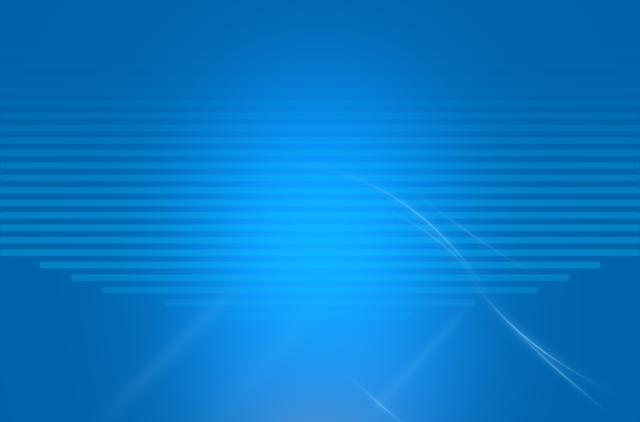
Write a Shadertoy shader that draws this background.

```glsl
// Blue backdrop: a tall central glow, a stack of horizontal bars that narrows
// below the middle, and thin curved light strands with soft diagonal beams.
// Glows are exponential falloffs, bars a repeated rounded box, strands Beziers.

const float ASPECT = 1.515;           // design width in canvas heights
const float CENTER_X = 0.5 * ASPECT;

const vec3 BASE_BLUE   = vec3(0.000, 0.390, 0.665);
const vec3 GLOW_BLUE   = vec3(0.030, 0.580, 1.000);
const vec3 CORE_CYAN   = vec3(0.060, 0.690, 1.000);
const vec3 LOWER_BLUE  = vec3(0.160, 0.590, 0.960);
const vec3 FLOOR_GREY  = vec3(0.300, 0.570, 0.810);
const vec3 BAR_CYAN    = vec3(0.060, 0.780, 1.000);
const vec3 STRAND_TINT = vec3(0.550, 0.830, 1.000);

const float BAR_PERIOD = 0.02955;
const float BAR_HALF_HEIGHT = 0.0078;
const float BAR_ROUNDING = 0.006;
const float LAST_WIDE_BAR_Y = 0.4012;
const float BAR_STRENGTH = 0.30;
const float TAPER_START = 0.738;      // half width before the taper begins
const float TAPER_STEP = 0.0741;
const int STRAND_SEGMENTS = 20;

// Soft elliptical falloff; a higher power gives a flatter middle.
float glow(vec2 p, vec2 center, vec2 radius, float power) {
    return exp(-pow(length((p - center) / radius), power));
}

// Coverage of the bar nearest to p, including its fade by row.
float bars(vec2 p, float pixel) {
    float row = min(floor((LAST_WIDE_BAR_Y - p.y) / BAR_PERIOD + 0.5), 5.0);
    float halfWidth = row < 0.5 ? CENTER_X
                    : TAPER_START - TAPER_STEP * (row + max(row - 3.0, 0.0));
    vec2 local = abs(vec2(p.x - CENTER_X, p.y - LAST_WIDE_BAR_Y + row * BAR_PERIOD));
    vec2 q = local - vec2(halfWidth, BAR_HALF_HEIGHT) + BAR_ROUNDING;
    float d = length(max(q, 0.0)) + min(max(q.x, q.y), 0.0) - BAR_ROUNDING;
    float upperFade = 1.0 - smoothstep(0.43, 0.90, p.y);
    float lowerFade = 1.0 - 0.17 * max(row - 1.0, 0.0);
    return smoothstep(pixel, -pixel, d) * upperFade * lowerFade;
}

vec2 bezier(vec2 a, vec2 b, vec2 c, float t) {
    return mix(mix(a, b, t), mix(b, c, t), t);
}

// Distance to a quadratic curve (x) and the parameter of its nearest point (y).
vec2 curveDistance(vec2 p, vec2 a, vec2 b, vec2 c) {
    vec2 nearest = vec2(1e3, 0.0);
    vec2 start = a;
    for (int i = 1; i <= STRAND_SEGMENTS; i++) {
        vec2 end = bezier(a, b, c, float(i) / float(STRAND_SEGMENTS));
        vec2 along = end - start;
        float h = clamp(dot(p - start, along) / dot(along, along), 0.0, 1.0);
        float d = length(p - start - along * h);
        if (d < nearest.x) nearest = vec2(d, (float(i - 1) + h) / float(STRAND_SEGMENTS));
        start = end;
    }
    return nearest;
}

// Fine line inside a faint halo, brightest at parameter "peak".
float strand(vec2 p, vec2 a, vec2 b, vec2 c, float peak, float halo, float pixel) {
    vec2 near = curveDistance(p, a, b, c);
    float width = max(0.0022, 0.7 * pixel);
    float line = exp(-pow(near.x / width, 2.0));
    float haze = exp(-pow(near.x / halo, 2.0));
    float ends = 4.0 * near.y * (1.0 - near.y);
    float highlight = exp(-pow((near.y - peak) / 0.22, 2.0));
    return ends * (line * (0.07 + 0.40 * highlight) + haze * (0.04 + 0.10 * highlight));
}

// Straight soft beam that fades at both ends.
float beam(vec2 p, vec2 a, vec2 b, float width) {
    vec2 along = b - a;
    float t = dot(p - a, along) / dot(along, along);
    float d = length(p - a - along * t);
    return exp(-pow(d / width, 2.0)) * smoothstep(0.0, 0.35, t) * (1.0 - smoothstep(0.7, 1.15, t));
}

void mainImage(out vec4 fragColor, in vec2 fragCoord) {
    vec2 p = fragCoord / iResolution.xy * vec2(ASPECT, 1.0);
    float pixel = 1.0 / iResolution.y;

    // Background glows
    float reach = p.y > 0.43 ? 0.42 : 0.50;
    vec3 color = mix(BASE_BLUE, GLOW_BLUE, glow(p, vec2(CENTER_X, 0.43), vec2(0.36, reach), 2.5));
    color = mix(color, LOWER_BLUE, 0.75 * glow(p, vec2(0.79, 0.10), vec2(0.27, 0.20), 2.0));
    color = mix(color, CORE_CYAN, 0.85 * glow(p, vec2(CENTER_X, 0.40), vec2(0.20, 0.22), 2.0));
    color = mix(color, FLOOR_GREY, 0.75 * glow(p, vec2(0.75, -0.03), vec2(0.22, 0.11), 2.0));

    // Bars
    color = mix(color, BAR_CYAN, BAR_STRENGTH * bars(p, pixel));

    // Diagonal beams
    float light = 0.10 * beam(p, vec2(1.15, 0.32), vec2(0.86, 0.0), 0.014);
    light += 0.10 * beam(p, vec2(0.60, 0.36), vec2(0.237, 0.0), 0.022);
    light += 0.05 * beam(p, vec2(0.80, 0.33), vec2(0.50, 0.0), 0.030);

    // Curved strands: upper arcs, their tails, a side strand and a low spark
    light += strand(p, vec2(0.632, 0.615), vec2(0.949, 0.615), vec2(1.146, 0.318), 0.74, 0.012, pixel);
    light += 0.5 * strand(p, vec2(0.796, 0.526), vec2(0.988, 0.516), vec2(1.146, 0.318), 0.70, 0.016, pixel);
    light += strand(p, vec2(1.090, 0.385), vec2(1.200, 0.180), vec2(1.492, 0.051), 0.52, 0.016, pixel);
    light += 0.8 * strand(p, vec2(1.146, 0.298), vec2(1.265, 0.160), vec2(1.453, 0.012), 0.65, 0.008, pixel);
    light += 0.4 * strand(p, vec2(0.968, 0.555), vec2(1.166, 0.397), vec2(1.344, 0.308), 0.35, 0.010, pixel);
    light += 0.7 * strand(p, vec2(0.810, 0.130), vec2(0.879, 0.051), vec2(0.990, -0.030), 0.60, 0.010, pixel);
    color = mix(color, STRAND_TINT, clamp(light, 0.0, 1.0));

    fragColor = vec4(color, 1.0);
}
```
